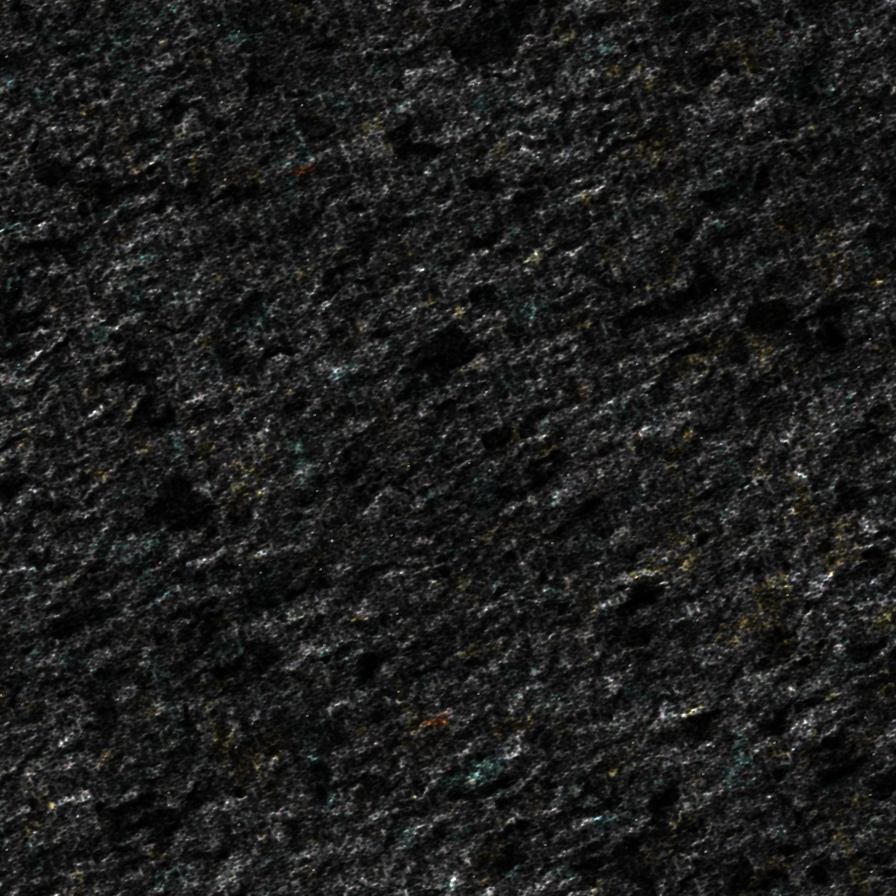
Reproduce this texture procedurally as a WebGL 1 fragment shader.

```glsl
precision highp float;
// Rough black volcanic rock: slanted layers of relief, pits and fine grain.
// Noise layers of unit spread are summed, then an exponential tone curve
// turns the sum into mostly dark stone with few bright crumbs.

uniform vec2 u_resolution;

const float SLANT = 0.42;
const vec3 STONE = vec3(1.0, 1.0, 0.995);
const vec3 OCHRE = vec3(1.18, 1.08, 0.72);
const vec3 TEAL = vec3(0.80, 1.08, 1.04);
const vec3 RUST = vec3(1.75, 0.95, 0.50);

float hash(vec2 p) {
  return fract(sin(dot(p, vec2(127.1, 311.7))) * 43758.5453);
}

vec2 hash2(vec2 p) {
  return vec2(hash(p), hash(p + 57.3));
}

float noise(vec2 p) {
  vec2 i = floor(p);
  vec2 f = fract(p);
  vec2 w = f * f * (3.0 - 2.0 * f);
  float low = mix(hash(i), hash(i + vec2(1.0, 0.0)), w.x);
  float high = mix(hash(i + vec2(0.0, 1.0)), hash(i + vec2(1.0, 1.0)), w.x);
  return mix(low, high, w.y);
}

// Noise centred on zero with a spread of about one.
float grain(vec2 p, float freq, float stretch, float seed) {
  return (noise(p * freq * vec2(1.0, stretch) + seed) - 0.5) * 4.66;
}

// Slope of a height field towards the light, also with unit spread.
float relief(vec2 p, float freq, float stretch, float seed) {
  vec2 q = p * freq * vec2(1.0, stretch) + seed;
  return (noise(q) - noise(q + vec2(-0.15, 0.45))) * 6.0;
}

// Ragged hollows where two scales of noise are both low.
float pits(vec2 p, float freq, float threshold, float seed) {
  vec2 q = p * freq * vec2(1.0, 1.6) + seed;
  float depth = noise(q) * 0.72 + noise(q * 2.7 + 9.0) * 0.28;
  return 1.0 - smoothstep(threshold - 0.06, threshold + 0.07, depth);
}

// Sparse soft ellipses, each kept inside its own cell.
float flecks(vec2 p, float freq, float chance, vec2 radius, float seed) {
  vec2 cell = floor(p * freq);
  vec2 centre = 0.3 + 0.4 * hash2(cell + seed);
  float d = length((fract(p * freq) - centre) / radius);
  float present = step(1.0 - chance, hash(cell + seed + 21.0));
  return present * (1.0 - smoothstep(0.45, 1.0, d));
}

void main() {
  vec2 uv = gl_FragCoord.xy / min(u_resolution.x, u_resolution.y);

  // Axes along and across the slanted bedding, bent by a gentle warp.
  vec2 along = vec2(cos(SLANT), sin(SLANT));
  vec2 p = vec2(dot(uv, along), dot(uv, vec2(-along.y, along.x))) + 3.0;
  vec2 warp = vec2(noise(p * 38.0), noise(p * 38.0 + 40.0)) - 0.5;
  vec2 fray = vec2(noise(p * 120.0), noise(p * 120.0 + 70.0)) - 0.5;
  vec2 bent = p + warp * 0.016 + fray * 0.006;

  // Squares of these weights add up to one.
  float tone = 0.25 * grain(p, 9.0, 1.5, 5.0);
  tone += 0.35 * relief(bent, 24.0, 1.8, 11.0);
  tone += 0.45 * relief(bent, 58.0, 1.8, 23.0);
  tone += 0.40 * grain(bent, 105.0, 1.8, 31.0);
  tone += 0.45 * grain(p, 190.0, 1.5, 43.0);
  tone += 0.50 * grain(p, 310.0, 1.35, 59.0);

  float hollow = max(pits(bent, 21.0, 0.24, 3.0), pits(bent, 40.0, 0.20, 17.0));
  tone += 0.1 - 2.1 * hollow;

  // Tone curve, with a few glints on the raised stone.
  float value = max(0.112 * exp(0.6 * tone) - 0.008, 0.004);
  float glint = flecks(p, 125.0, 0.014, vec2(0.30, 0.22), 7.0);
  value += 0.32 * glint * (1.0 - hollow);

  // Faint mineral tints in patches, and rare rust stains.
  float mineral = noise(p * 34.0 + 80.0) * 0.7 + noise(p * 150.0 + 90.0) * 0.3;
  vec3 tint = mix(STONE, OCHRE, smoothstep(0.68, 0.86, mineral));
  tint = mix(tint, TEAL, 1.0 - smoothstep(0.14, 0.32, mineral));
  vec3 speck = vec3(noise(p * 230.0 + 13.0), noise(p * 230.0 + 29.0),
                    noise(p * 230.0 + 47.0)) - 0.5;
  tint += 0.16 * speck;
  float rust = flecks(uv + fray * 0.012, 7.0, 0.08, vec2(0.13, 0.06), 2.0);
  tint = mix(tint, RUST, 0.8 * rust);

  gl_FragColor = vec4(clamp(value * tint, 0.0, 1.0), 1.0);
}
```
